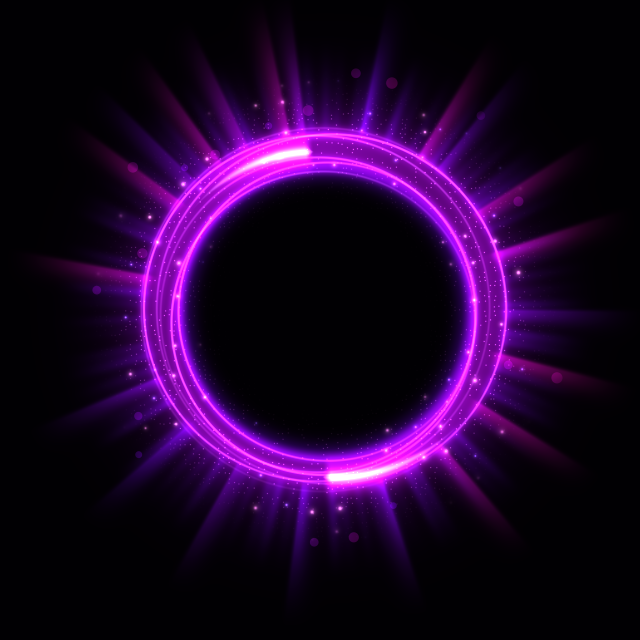
Give the GLSL for this background, as a Shadertoy shader.

```glsl
// Neon violet ring of looping light lines, with rays, comet streaks and sparks on black.

const float PI = 3.14159;
const float TAU = 6.28318;
const vec2 CENTER = vec2(0.508, 0.518);
const float INNER_RADIUS = 0.231;
const float OUTER_RADIUS = 0.280;
const float LINE_WIDTH = 0.0014;

const vec3 NIGHT = vec3(0.004, 0.0, 0.010);
const vec3 VIOLET = vec3(0.30, 0.015, 0.62);
const vec3 PURPLE = vec3(0.40, 0.01, 0.58);
const vec3 MAGENTA = vec3(0.56, 0.03, 0.73);
const vec3 ROSE = vec3(0.52, 0.02, 0.40);
const vec3 PINK = vec3(0.95, 0.50, 0.95);

// Loops: offset from the center, radius, angle of greatest brightness
const int LOOP_COUNT = 6;
const vec4 LOOPS[LOOP_COUNT] = vec4[](
    vec4(-0.013, 0.000, 0.270, 2.8), vec4(0.010, -0.001, 0.273, 0.9),
    vec4(-0.011, -0.010, 0.246, 0.2), vec4(0.004, -0.005, 0.233, 3.0),
    vec4(-0.003, -0.023, 0.237, 3.7), vec4(-0.003, -0.002, 0.284, 2.4));

// Beams: angle in degrees, warmth from violet to rose
const int BEAM_COUNT = 21;
const vec2 BEAMS[BEAM_COUNT] = vec2[](
    vec2(-1.0, 0.1), vec2(17.7, 1.0), vec2(32.0, 0.9), vec2(50.7, 0.1),
    vec2(58.0, 0.9), vec2(78.0, 0.0), vec2(97.0, 0.4), vec2(102.0, 0.8),
    vec2(116.0, 0.5), vec2(126.0, 0.8), vec2(136.0, 0.1), vec2(144.0, 0.9),
    vec2(170.0, 0.9), vec2(203.0, 0.1), vec2(221.0, 0.0), vec2(241.0, 0.1),
    vec2(263.0, 0.0), vec2(288.0, 0.1), vec2(310.0, 0.8), vec2(328.0, 0.9),
    vec2(345.0, 1.0));

float gauss(float x) { return exp(-x * x); }

float wrapAngle(float a) { return mod(a + PI, TAU) - PI; }

vec3 hash3(vec2 cell) {
    vec3 q = fract(cell.xyx * vec3(0.1031, 0.1030, 0.0973));
    q += dot(q, q.yxz + 33.33);
    return fract((q.xxy + q.yzz) * q.zyx);
}

// One jittered point per cell: distance to it, and two random values
vec3 scatter(vec2 p, float cells, float seed) {
    vec2 g = p * cells + seed;
    vec3 h = hash3(floor(g));
    vec2 site = 0.25 + 0.5 * hash3(floor(g) + 71.0).xy;
    return vec3(length(fract(g) - site) / cells, h.xy);
}

vec3 rays(float r, float angle) {
    float fine = 0.5 + 0.22 * sin(23.0 * angle + 2.0 * sin(5.0 * angle))
               + 0.18 * sin(41.0 * angle + 1.7) + 0.10 * sin(89.0 * angle);
    float fade = 1.0 - smoothstep(0.27, 0.43, r);
    vec3 light = VIOLET * fine * fine * fade * 0.65;
    float reach = 1.0 - smoothstep(0.27, 0.51, r);
    for (int i = 0; i < BEAM_COUNT; i++) {
        float a = radians(BEAMS[i].x);
        float d = wrapAngle(angle - a) * (cos(a) < 0.0 ? 1.0 : -1.0);
        float profile = gauss(d / (d < 0.0 ? 0.013 : 0.055));
        light += mix(VIOLET * 0.62, ROSE * 0.82, BEAMS[i].y) * profile * reach;
    }
    return light * smoothstep(0.245, 0.285, r);
}

// Tapered streak running counterclockwise from a blunt head
vec3 comet(float r, float angle, float headAngle, float headRadius) {
    float t = wrapAngle(angle - headAngle);
    float tail = smoothstep(-0.04, 0.02, t) * (1.0 - smoothstep(0.1, 0.85, t));
    float d = abs(r - headRadius - 0.015 * t);
    float core = gauss(d / (0.001 + 0.0065 * tail));
    return tail * (vec3(1.0, 0.85, 1.0) * core * 1.3
         + vec3(0.65, 0.06, 0.65) * gauss(d / 0.022));
}

vec3 sparks(vec2 p, float r) {
    float zone = smoothstep(0.195, 0.23, r) * (1.0 - smoothstep(0.30, 0.37, r));
    vec3 s = scatter(p, 24.0, 40.0);
    float size = mix(0.0012, 0.0026, s.z);
    vec3 tint = mix(vec3(0.55, 0.35, 1.0), vec3(1.0, 0.55, 0.9), step(0.3, s.z));
    float glint = gauss(s.x / size) * 1.1 + 0.3 * gauss(s.x / (size * 2.7));
    vec3 light = tint * glint * step(0.55, s.y) * zone;

    vec3 dust = scatter(p, 130.0, 300.0);
    float nearRing = gauss((r - 0.265) / 0.050);
    light += PINK * 0.55 * gauss(dust.x / 0.0010) * step(0.6, dust.y) * nearRing;

    vec3 disc = scatter(p, 15.0, 90.0);
    float radius = mix(0.006, 0.010, disc.z);
    float bokeh = 1.0 - smoothstep(radius - 0.002, radius, disc.x);
    float outside = smoothstep(0.27, 0.30, r) * (1.0 - smoothstep(0.36, 0.42, r));
    return light + mix(VIOLET, ROSE, disc.z) * 0.4 * bokeh * step(0.68, disc.y) * outside;
}

void mainImage(out vec4 fragColor, in vec2 fragCoord) {
    vec2 p = (fragCoord - 0.5 * iResolution.xy) / iResolution.y + 0.5 - CENTER;
    float pixel = 1.0 / iResolution.y;
    float r = length(p);
    float angle = atan(p.y, p.x);

    // Soft glow on both sides of the band
    float inner = length(p - vec2(0.001, -0.007)) - INNER_RADIUS;
    float outer = r - OUTER_RADIUS;
    float halo = exp(-max(outer, 0.0) / 0.036) * smoothstep(-0.02, 0.0, inner);
    vec3 color = NIGHT + PURPLE * 0.72 * halo + rays(r, angle);
    color += VIOLET * 0.75 * gauss(min(inner, 0.0) / 0.024) * (1.0 - smoothstep(0.0, 0.02, inner));

    // Glowing band
    float band = smoothstep(-0.010, 0.010, inner) * (1.0 - smoothstep(-0.014, 0.012, outer));
    float sheen = 0.82 + 0.12 * sin(2.0 * angle + 3.9) + 0.06 * sin(5.0 * angle);
    color = mix(color, MAGENTA * sheen, band * 0.85);

    // Thin bright loops
    for (int i = 0; i < LOOP_COUNT; i++) {
        vec4 loop = LOOPS[i];
        float d = abs(length(p - loop.xy) - loop.z);
        float shine = 0.62 + 0.38 * cos(angle - loop.w);
        shine *= i == LOOP_COUNT - 1 ? 0.28 : 1.0;
        float line = 1.0 - smoothstep(LINE_WIDTH - pixel, LINE_WIDTH + pixel, d);
        color += shine * (PINK * 0.6 * line + MAGENTA * 0.38 * gauss(d / 0.007));
    }

    color += comet(r, angle, 1.68, 0.246) + comet(r, angle, -1.55, 0.264);
    color += sparks(p, r);
    fragColor = vec4(clamp(color, 0.0, 1.0), 1.0);
}
```
